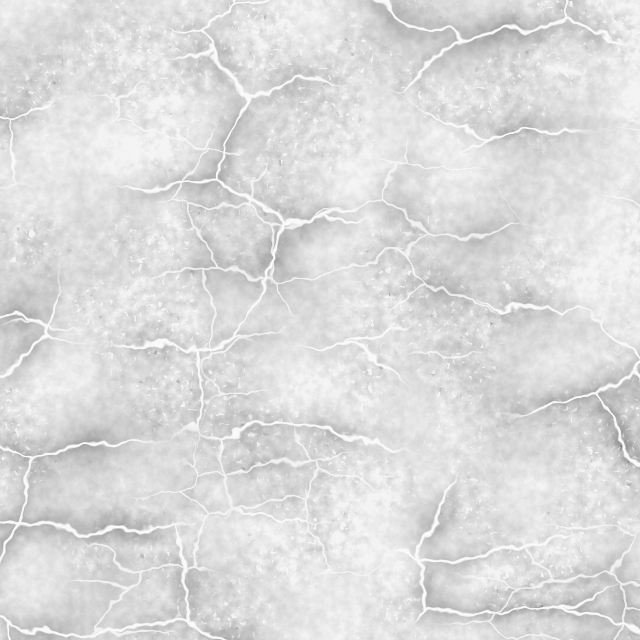
Give the GLSL for this texture, as a WebGL 1 fragment shader.

```glsl
precision highp float;
// Pale cracked plaster: white veins with soft grey shadows on mottled ground.
// Veins are borders of warped, wide Voronoi cells, faded in and out by noise;
// gradient noise adds stains, grain, chalky specks and small dark pits.
uniform vec2 u_resolution;

#define BASE_TONE 0.892
#define VEIN_TONE 0.975
#define MOTTLE 0.23
#define GRAIN 0.17
#define SHADOW 0.21
#define SHADOW_REACH 0.021
#define VEIN_WIDTH 0.0036
#define MAIN_CELLS vec2(3.0, 6.0)
#define FINE_CELLS vec2(6.2, 10.5)
#define SPECKS 0.12
#define PITS 0.16

vec2 hash2(vec2 p) {
  vec3 q = fract(p.xyx * vec3(0.1031, 0.1030, 0.0973));
  q += dot(q, q.yzx + 33.33);
  return fract((q.xx + q.yz) * q.zy);
}

float cornerSlope(vec2 cell, vec2 offset) {
  float angle = 6.2832 * hash2(cell).x;
  return dot(vec2(cos(angle), sin(angle)), offset);
}

float gradientNoise(vec2 p) {
  vec2 i = floor(p), f = fract(p);
  vec2 u = f * f * f * (f * (f * 6.0 - 15.0) + 10.0);
  vec2 e = vec2(1.0, 0.0);
  return mix(mix(cornerSlope(i, f), cornerSlope(i + e, f - e), u.x),
             mix(cornerSlope(i + e.yx, f - e.yx),
                 cornerSlope(i + 1.0, f - 1.0), u.x), u.y);
}

float fbm(vec2 p) {
  float sum = 0.0, amp = 0.5;
  for (int k = 0; k < 5; k++) {
    sum += amp * gradientNoise(p);
    p = mat2(1.6, 1.2, -1.2, 1.6) * p + 17.3;
    amp *= 0.55;
  }
  return sum;
}

vec2 noisePair(vec2 p) {
  return vec2(gradientNoise(p), gradientNoise(p + 41.7));
}

// Distance to the nearest cell border, in canvas units
float borderDistance(vec2 p, vec2 cells) {
  vec2 q = p * cells, i = floor(q), f = q - i;
  vec2 nearest = vec2(0.0), home = vec2(0.0);
  float best = 9.0;
  for (int y = -1; y <= 1; y++)
    for (int x = -1; x <= 1; x++) {
      vec2 g = vec2(x, y);
      vec2 r = g + 0.1 + 0.8 * hash2(i + g) - f;
      if (dot(r, r) < best) { best = dot(r, r); nearest = r; home = g; }
    }
  float dist = 9.0;
  for (int y = -2; y <= 2; y++)
    for (int x = -2; x <= 2; x++) {
      vec2 g = home + vec2(x, y);
      vec2 r = g + 0.1 + 0.8 * hash2(i + g) - f;
      vec2 gap = r - nearest;
      if (dot(gap, gap) > 0.0001) {
        vec2 n = normalize(gap);
        dist = min(dist, dot(0.5 * (nearest + r), n) / length(n * cells));
      }
    }
  return dist;
}

// x: bright vein, y: shadow beside it
vec2 vein(float dist, float strength, float width, float pixel) {
  float w = width * (0.35 + 0.65 * strength);
  float line = 1.0 - smoothstep(0.3 * w, w + pixel, dist);
  float glow = 0.25 * exp(-dist / (1.5 * w));
  float shade = exp(-dist / SHADOW_REACH) * strength;
  return vec2(max(line, glow) * smoothstep(0.0, 0.35, strength), shade);
}

void main() {
  float pixel = 1.0 / min(u_resolution.x, u_resolution.y);
  vec2 p = gl_FragCoord.xy * pixel;

  // Veins: broad bends plus a jagged small-scale wander
  vec2 jag = 0.010 * noisePair(p * 34.0) + 0.0045 * noisePair(p * 85.0);
  vec2 bent = p + 0.05 * noisePair(p * 4.0) + 0.02 * noisePair(p * 14.0) + jag + 3.0;
  float lower = 0.5 - p.y;
  float mainReach = smoothstep(-0.2, 0.24, gradientNoise(p * 3.7 + 8.2) + 0.15 * lower);
  float fineReach = smoothstep(-0.02, 0.34, gradientNoise(p * 3.1 + 25.6) + 0.22 * lower);
  float widthVary = 0.9 + 0.8 * gradientNoise(p * 13.0 + 5.0);
  vec2 major = vein(borderDistance(bent, MAIN_CELLS), mainReach, VEIN_WIDTH * widthVary, pixel);
  vec2 minor = vein(borderDistance(bent + 7.0, FINE_CELLS), fineReach,
                    0.6 * VEIN_WIDTH * widthVary, pixel);
  float shadow = max(major.y, 0.65 * minor.y) * (1.0 + 1.3 * gradientNoise(p * 9.0 + 60.0));

  // Stained ground and fine grain, coarser where the surface is worn
  float cluster = smoothstep(-0.1, 0.2, fbm(p * 5.0 + 90.0));
  float roughness = GRAIN * (0.65 + 0.7 * cluster);
  float tone = BASE_TONE + MOTTLE * fbm(p * 4.5 + 12.0) + roughness * fbm(p * 60.0 + 4.0);
  tone -= SHADOW * shadow;

  // Chalky specks gather in clusters; pits are rare
  vec2 ragged = p + 0.004 * noisePair(p * 120.0);
  float speck = smoothstep(0.30, 0.46, gradientNoise(ragged * 135.0))
              + smoothstep(0.40, 0.52, gradientNoise(ragged * 70.0 + 31.0));
  float pit = smoothstep(0.42, 0.62, gradientNoise(ragged * 88.0 + 77.0));
  tone += SPECKS * speck * (0.12 + 0.88 * cluster);
  tone -= PITS * pit * (0.2 + 0.8 * cluster);

  tone = min(tone, 0.955);
  tone = mix(tone, VEIN_TONE, clamp(max(major.x, 0.85 * minor.x), 0.0, 1.0));
  gl_FragColor = vec4(vec3(tone), 1.0);
}
```
